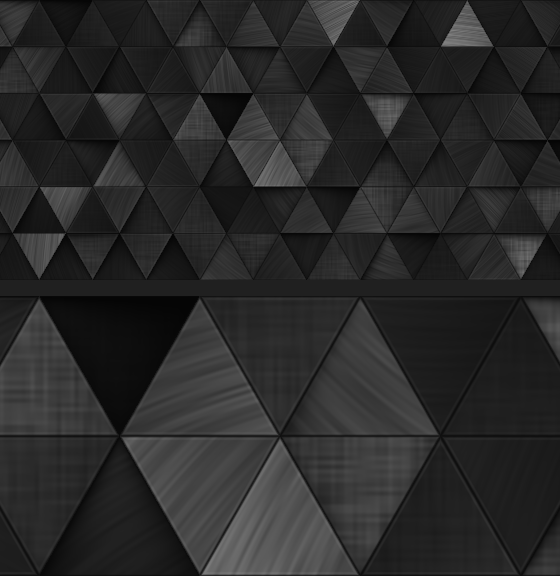
Top: the whole. Bottom: its middle third, enlarged.
A WebGL 2 fragment shader for this pattern:

```glsl
#version 300 es
precision highp float;
// Wall of dark brushed triangular tiles set at uneven depths, lit from above.

#define ROWS 6.0
#define SIDE 0.1911
#define GROOVE 0.0013
#define BEVEL 0.0034
#define SHADOW_REACH 0.055
#define SHADOW_DEPTH 0.85
#define GRAIN 0.24
#define TONE_LOW 0.085
#define TONE_RANGE 0.115
#define TONE_BRIGHT 0.20
#define SEED 3.0

uniform vec2 u_resolution;
out vec4 fragColor;

float hash(vec2 p) {
    return fract(sin(dot(p, vec2(127.1, 311.7)) + SEED) * 43758.5453);
}

float noise(vec2 p) {
    vec2 cell = floor(p);
    vec2 f = fract(p);
    f = f * f * (3.0 - 2.0 * f);
    float low = mix(hash(cell), hash(cell + vec2(1.0, 0.0)), f.x);
    float high = mix(hash(cell + vec2(0.0, 1.0)), hash(cell + 1.0), f.x);
    return mix(low, high, f.y);
}

// Each tile has one id: even columns point up, odd columns point down.
float tileLift(vec2 id) {
    return hash(id + 41.0);
}

// Fine scratches in a direction chosen per tile, some with a cross weave.
float brushed(vec2 p, vec2 id) {
    float angle = 3.14159 * hash(id + 7.3);
    vec2 along = vec2(cos(angle), sin(angle));
    vec2 q = vec2(dot(p, along), dot(p, vec2(-along.y, along.x)));
    q.y += 0.8 * q.x * q.x;
    float streaks = noise(q * vec2(13.0, 190.0)) - 0.5;
    float broad = noise(q * vec2(6.0, 70.0) + 31.0) - 0.5;
    float weave = noise(p * vec2(190.0, 16.0)) + noise(p * vec2(16.0, 190.0)) - 1.0;
    float woven = step(0.7, hash(id + 19.7));
    return mix(streaks + 0.5 * broad, 0.8 * weave, woven);
}

void main() {
    float pixel = 1.0 / u_resolution.y;
    vec2 p = (gl_FragCoord.xy - vec2(0.5 * u_resolution.x, 0.0)) * pixel;

    // Skewed grid: each cell splits along its diagonal into two triangles.
    float v = p.y * ROWS;
    vec2 skewed = vec2(p.x / SIDE + 0.5 * (v - 1.0), v);
    vec2 cell = floor(skewed);
    vec2 f = skewed - cell;
    bool pointsUp = f.x > f.y;
    vec2 id = vec2(2.0 * cell.x + (pointsUp ? 0.0 : 1.0), cell.y);

    // Edge order: horizontal, diagonal, outer side.
    vec3 bary = pointsUp ? vec3(f.y, f.x - f.y, 1.0 - f.x)
                         : vec3(1.0 - f.y, f.y - f.x, f.x);
    vec3 shadowWeight = pointsUp ? vec3(0.12, 0.9, 0.65) : vec3(1.0, 0.35, 0.45);
    float facing = pointsUp ? 1.0 : -1.0;
    vec2 neighbours[3] = vec2[3](id + vec2(facing, -facing),
                                 id + vec2(facing, 0.0),
                                 id + vec2(3.0 * facing, 0.0));
    neighbours[2] = pointsUp ? id + vec2(3.0, 0.0) : id - vec2(3.0, 0.0);

    // Tile tone with a slight tilt gradient.
    float lift = tileLift(id);
    float shade = hash(id + 3.1);
    float tone = TONE_LOW + TONE_RANGE * shade + TONE_BRIGHT * pow(shade, 9.0);
    float tiltAngle = 6.28318 * hash(id + 11.9);
    vec2 fromCentre = vec2(bary.y - bary.z, bary.x - 0.333);
    tone *= 1.0 + 0.22 * dot(fromCentre, vec2(cos(tiltAngle), sin(tiltAngle)));
    tone *= mix(0.72, 1.08, smoothstep(0.0, 0.4, lift));
    tone *= 1.0 + GRAIN * brushed(p, id) * (0.5 + shade);

    // Wedge shadows from raised neighbours, fading with distance to the edge.
    for (int k = 0; k < 3; k++) {
        float drop = max(tileLift(neighbours[k]) - lift, 0.0);
        float next = bary[(k + 1) % 3];
        float along = next / max(next + bary[(k + 2) % 3], 0.001);
        float slope = hash(id + 5.7 * float(k + 1));
        float wedge = mix(0.15, 1.0, slope > 0.5 ? along : 1.0 - along);
        float reach = SHADOW_REACH * drop * wedge + 0.0008;
        float fade = exp(-bary[k] / ROWS / reach);
        float strength = SHADOW_DEPTH * shadowWeight[k] * smoothstep(0.0, 0.35, drop);
        tone *= 1.0 - strength * fade;
    }

    // Pale bevel on raised tiles, then the dark groove between tiles.
    float edge = min(bary.x, min(bary.y, bary.z)) / ROWS;
    float bevel = 1.0 - smoothstep(0.0, 0.0012 + pixel, abs(edge - BEVEL));
    tone += 0.045 * bevel * smoothstep(0.3, 0.9, lift);
    float groove = 1.0 - smoothstep(GROOVE - pixel, GROOVE + pixel, edge);
    tone = mix(tone, 0.04, 0.75 * groove);

    fragColor = vec4(vec3(clamp(tone, 0.02, 1.0)), 1.0);
}
```
